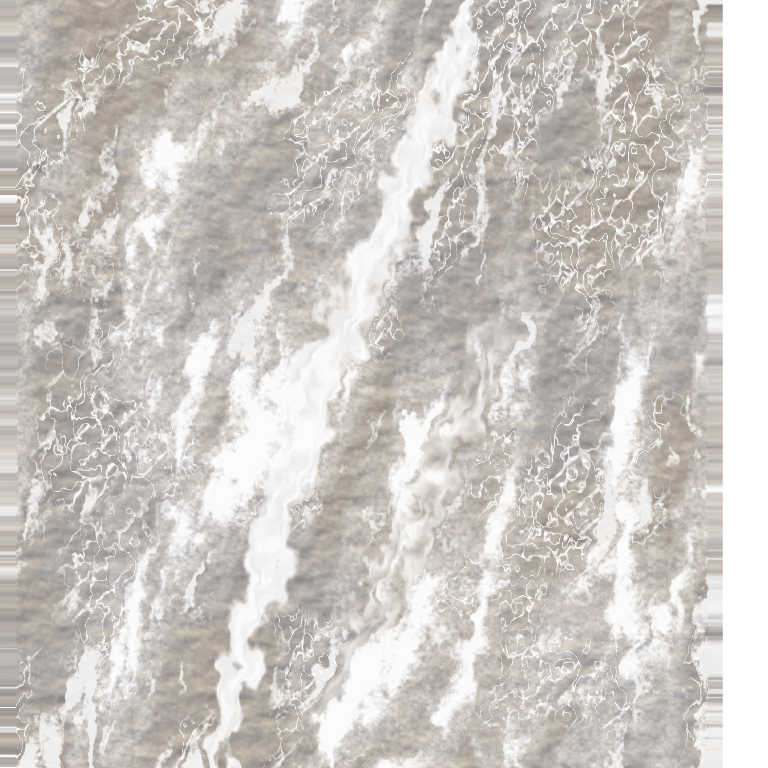
Reproduce this texture procedurally as a WebGL 2 fragment shader.

```glsl
#version 300 es
precision highp float;
// Pale foaming water running down a slope: rippled grey-brown water under
// slanted white streaks. Stretched noise forms the streaks, cell borders form
// thin froth veins, and the side edges smear sideways beside a blank margin.

uniform vec2 u_resolution;
out vec4 outColor;

const float SMEAR_LEFT = 0.020;
const float SMEAR_RIGHT = 0.923;
const float MARGIN_START = 0.941;

const vec3 WATER_DARK = vec3(0.575, 0.555, 0.555);
const vec3 WATER_LIGHT = vec3(0.765, 0.745, 0.725);
const vec3 WARM_TINT = vec3(0.015, -0.004, -0.035);
const vec3 FOAM_COLOR = vec3(0.985, 0.985, 0.985);

const vec2 STREAK_SCALE = vec2(15.0, 3.0);
const vec2 STRAND_SCALE = vec2(36.0, 9.0);
const vec2 VEIN_SCALE = vec2(40.0, 19.0);
const vec2 RIPPLE_SCALE = vec2(38.0, 58.0);
const vec2 LIGHT_STEP = vec2(-0.003, 0.006);
const float RELIEF = 1.5;
const float GRAIN = 0.30;
const float RAGGEDNESS = 0.045;

float hash(vec2 cell) {
  vec3 a = fract(cell.xyx * 0.1031);
  a += dot(a, a.yzx + 33.33);
  return fract((a.x + a.y) * a.z);
}

float noise(vec2 p) {
  vec2 cell = floor(p), f = fract(p);
  f = f * f * (3.0 - 2.0 * f);
  float low = mix(hash(cell), hash(cell + vec2(1, 0)), f.x);
  float high = mix(hash(cell + vec2(0, 1)), hash(cell + vec2(1, 1)), f.x);
  return mix(low, high, f.y);
}

float fbm(vec2 p) {
  float sum = 0.0, weight = 0.5333;
  for (int i = 0; i < 4; i++) {
    sum += weight * noise(p);
    p = mat2(1.9, 0.25, -0.25, 1.9) * p + 17.3;
    weight *= 0.5;
  }
  return sum;
}

// Gap between the two nearest cell points: zero on cell borders.
float cellBorder(vec2 p) {
  vec2 cell = floor(p);
  float nearest = 9.0, second = 9.0;
  for (int y = -1; y <= 1; y++) {
    for (int x = -1; x <= 1; x++) {
      vec2 c = cell + vec2(x, y);
      float d = distance(p, c + vec2(hash(c), hash(c + 71.7)));
      second = min(second, max(nearest, d));
      nearest = min(nearest, d);
    }
  }
  return second - nearest;
}

float band(float offset, float halfWidth) {
  return 1.0 - smoothstep(halfWidth * 0.6, halfWidth * 1.3, abs(offset));
}

// Coordinates that follow the current, steepest slant in the middle.
vec2 flowCoords(vec2 p) {
  float spread = (p.x - 0.43) / 0.27;
  float slant = 0.10 + 0.26 * exp(-spread * spread);
  return vec2(p.x - slant * (p.y - 0.5), p.y);
}

float foamAmount(vec2 p, float grain) {
  float rag = fbm(p * vec2(42.0, 30.0)) - 0.5;
  vec2 q = flowCoords(p) + vec2(RAGGEDNESS * rag, 0.0);
  float fibre = noise(q * vec2(150.0, 45.0)) - 0.5;
  float density = 0.07 * smoothstep(0.45, 0.95, p.x) - 0.02
                + 0.05 * smoothstep(0.5, 0.9, p.x) * (1.0 - p.y);

  // Broad streaks, fine strands and the thin haze around them
  float streak = fbm(q * STREAK_SCALE + 4.7) + density + 0.2 * rag + 0.07 * fibre;
  float strand = fbm(q * STRAND_SCALE + 31.0) + 0.5 * density + 0.12 * grain;
  float foam = smoothstep(0.59, 0.75, streak + 0.08 * grain);
  foam = max(foam, 0.85 * smoothstep(0.62, 0.76, strand));
  float haze = smoothstep(0.42, 0.70, streak) * (0.42 + 0.5 * grain);

  // Froth veins along warped cell borders, broken into patches
  float border = cellBorder(q * VEIN_SCALE + 2.2 * rag);
  float patches = smoothstep(0.45, 0.62, fbm(q * vec2(13.0, 7.0) + 9.1) + density);
  float vein = (1.0 - smoothstep(0.02, 0.20, border)) * patches * (0.8 + grain);

  // The main torrent and a softer one to its right
  float bend = 0.265 + 0.335 * p.y - 0.02 * sin(6.5 * p.y - 1.2);
  float swell = sin(3.14159 * clamp(p.y, 0.0, 1.0));
  float mainBand = band(p.x - bend + 0.075 * rag, 0.013 + 0.023 * swell);
  float reach = smoothstep(0.03, 0.15, p.y) * (1.0 - smoothstep(0.50, 0.64, p.y));
  float sideBand = band(p.x - 0.405 - 0.42 * p.y + 0.11 * rag, 0.036) * reach;
  mainBand *= 0.91 + 0.25 * fibre;
  sideBand *= 0.62 + 0.8 * fibre + 0.9 * rag;

  return clamp(max(max(foam, vein), max(max(mainBand, sideBand), haze)), 0.0, 1.0);
}

vec3 waterColor(vec2 p, float grain) {
  float height = fbm(p * RIPPLE_SCALE);
  float lit = height - fbm((p + LIGHT_STEP) * RIPPLE_SCALE);
  float tone = 0.5 + RELIEF * lit + 0.5 * (height - 0.5) + GRAIN * grain;
  float warmth = smoothstep(0.35, 0.65, fbm(p * 7.0 + 53.0) + 0.5 * lit);
  return mix(WATER_DARK, WATER_LIGHT, clamp(tone, -0.1, 1.2)) + WARM_TINT * warmth;
}

void main() {
  vec2 uv = gl_FragCoord.xy / u_resolution;
  vec2 p = vec2(clamp(uv.x, SMEAR_LEFT, SMEAR_RIGHT), uv.y);
  float grain = 0.6 * noise(p * vec2(190.0, 230.0)) + 0.4 * noise(p * 410.0) - 0.5;
  vec3 color = mix(waterColor(p, grain), FOAM_COLOR, foamAmount(p, grain));
  float soft = 0.5 / u_resolution.x;
  color = mix(color, vec3(1.0), smoothstep(-soft, soft, uv.x - MARGIN_START));
  outColor = vec4(color, 1.0);
}
```
